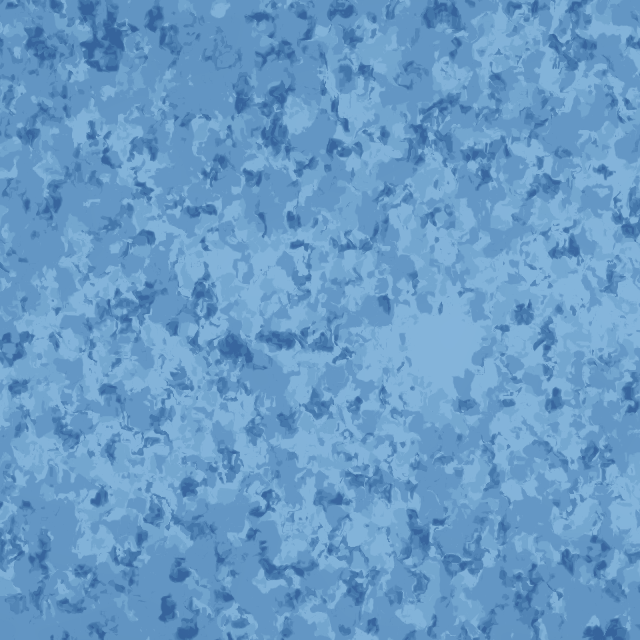
Write a Shadertoy shader that draws this texture.

```glsl
// Mottled blue surface of ragged, flat-toned flakes in six shades.

// Two jitter coordinates and one tone for each cell.
vec3 hash3(vec2 cell) {
    vec3 h = fract(cell.xyx * vec3(0.1031, 0.1030, 0.0973));
    h += dot(h, h.yxz + 33.33);
    return fract((h.xxy + h.yzz) * h.zyx);
}

// Cellular noise: random cell tones, blended narrowly at their borders.
float flakes(vec2 p) {
    vec2 cell = floor(p);
    vec2 local = p - cell;
    float toneSum = 0.0;
    float weightSum = 1e-6;
    for (int y = -1; y <= 1; y++) {
        for (int x = -1; x <= 1; x++) {
            vec2 neighbour = vec2(x, y);
            vec3 rnd = hash3(cell + neighbour + 200.0);
            vec2 toSeed = neighbour + rnd.xy - local;
            float weight = exp(-10.0 * dot(toSeed, toSeed));
            toneSum += weight * rnd.z;
            weightSum += weight;
        }
    }
    return toneSum / weightSum;
}

// Large flakes with two finer generations that fray their outlines.
float frayedFlakes(vec2 p) {
    return 0.50 * flakes(p)
         + 0.32 * flakes(p * 2.1 + 17.3)
         + 0.18 * flakes(p * 4.3 + 41.7);
}

// Antialiased cut through a field.
float above(float level, float field) {
    float softness = 0.8 * fwidth(field) + 0.004;
    return smoothstep(level - softness, level + softness, field);
}

void mainImage(out vec4 fragColor, in vec2 fragCoord) {
    vec2 uv = fragCoord / iResolution.xy;

    // Broad shading: dim upper and lower bands, brighter right side, soft clouds
    float band = abs(2.0 * uv.y - 1.0);
    float shade = 0.17 * (0.33 - band * band)
                + 0.12 * (uv.x - 0.5)
                + 0.20 * (flakes(uv * 6.0 + 5.0) - 0.5);

    // One large pale splash
    vec2 fromSplash = (uv - vec2(0.69, 0.453)) / vec2(0.048, 0.055);
    float splash = 0.5 * exp(-dot(fromSplash, fromSplash));

    // Ragged distortion of the flake outlines
    vec2 warp = vec2(flakes(uv * 45.0), flakes(uv * 45.0 + 31.0)) - 0.5;
    vec2 p = (uv + 0.012 * warp) * vec2(1.08, 0.93);

    float light = frayedFlakes(p * 30.0) + shade + splash;
    float pale = frayedFlakes(p * 40.0 + 73.0) + 0.5 * shade + splash;
    float dark = frayedFlakes(p * 36.0 + 121.0) - 0.4 * shade - splash;

    // Light flakes over the middle blue, then nested dark flakes
    vec3 lightBlue = mix(vec3(0.45, 0.65, 0.81), vec3(0.51, 0.70, 0.85), above(0.485, pale));
    vec3 color = mix(vec3(0.39, 0.59, 0.77), lightBlue, above(0.505, light));
    color = mix(color, vec3(0.33, 0.53, 0.72), above(0.646, dark));
    color = mix(color, vec3(0.27, 0.47, 0.67), above(0.726, dark));
    color = mix(color, vec3(0.22, 0.40, 0.62), above(0.812, dark));

    fragColor = vec4(color + 0.05 * shade, 1.0);
}
```
